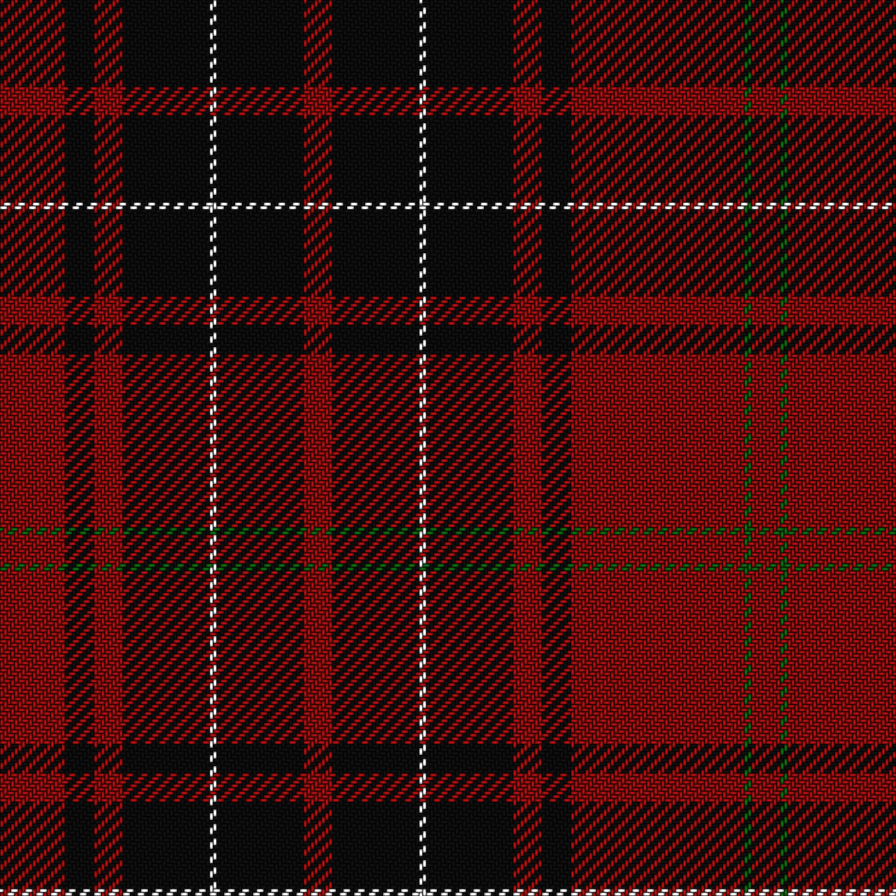
A Shadertoy shader for this pattern:

```glsl
#define RED vec3(0.645, 0.062, 0.062)
#define BLACK vec3(0.06, 0.06, 0.06)
#define GREEN vec3(0.06, 0.40, 0.06)
#define WHITE vec3(1.0, 1.0, 1.0)
#define SETT_UNITS 124.0           // stripe units in one full sett
#define THREADS_PER_UNIT 2.0
#define PIVOT vec2(106.0, 48.0)    // mirror point of the sett, in units
#define SHADOW 0.13                // brightness between threads
#define HIGHLIGHT 1.21             // brightness on the crown of a thread
#define THREAD_VARIATION 0.06
#define SAMPLES 3                  // antialiasing grid per axis

const float PI = 3.14159265;

float hash(vec2 p) {
    return fract(sin(dot(p, vec2(12.9898, 78.233))) * 43758.5453);
}

// 1 where d lies between the two stripe edges
float band(float d, float from, float to) {
    return step(from, d) * step(d, to);
}

// Dyed colour of one thread; the stripes mirror about the pivot
vec3 threadColor(float index, float pivot) {
    float unit = (index + 0.5) / THREADS_PER_UNIT;
    float halfSett = 0.5 * SETT_UNITS;
    float d = abs(mod(unit - pivot + halfSett, SETT_UNITS) - halfSett);
    vec3 color = RED;
    color = mix(color, GREEN, band(d, 2.0, 3.0));
    color = mix(color, BLACK, band(d, 27.0, 31.0) + band(d, 35.0, 60.0));
    return mix(color, WHITE, band(d, 47.0, 48.0));
}

// Two-over-two twill with rounded threads
vec3 fabric(vec2 uv) {
    vec2 p = fract(uv) * SETT_UNITS * THREADS_PER_UNIT;
    vec2 cell = floor(p);
    vec2 f = p - cell;
    float phase = mod(cell.x - cell.y, 4.0);
    bool warpOnTop = phase < 1.5;

    // Position across the thread (0..1) and along its visible float (0..2)
    float across = warpOnTop ? f.x : f.y;
    float along = warpOnTop ? 1.0 - phase + f.y : phase - 2.0 + f.x;
    float crown = sin(PI * across) * sqrt(max(sin(0.5 * PI * along), 0.0));

    vec2 id = warpOnTop ? vec2(cell.x, 0.0) : vec2(cell.y, 1.0);
    float tone = 1.0 + THREAD_VARIATION * (hash(id) - 0.5);
    vec3 dye = warpOnTop ? threadColor(cell.x, PIVOT.x)
                         : threadColor(cell.y, PIVOT.y);
    return dye * tone * mix(SHADOW, HIGHLIGHT, crown);
}

void mainImage(out vec4 fragColor, in vec2 fragCoord) {
    // Average a small grid over the pixel footprint
    vec3 sum = vec3(0.0);
    for (int j = 0; j < SAMPLES; j++) {
        for (int i = 0; i < SAMPLES; i++) {
            vec2 offset = (vec2(i, j) + 0.5) / float(SAMPLES) - 0.5;
            sum += fabric((fragCoord + offset) / iResolution.xy);
        }
    }
    fragColor = vec4(sum / float(SAMPLES * SAMPLES), 1.0);
}
```
